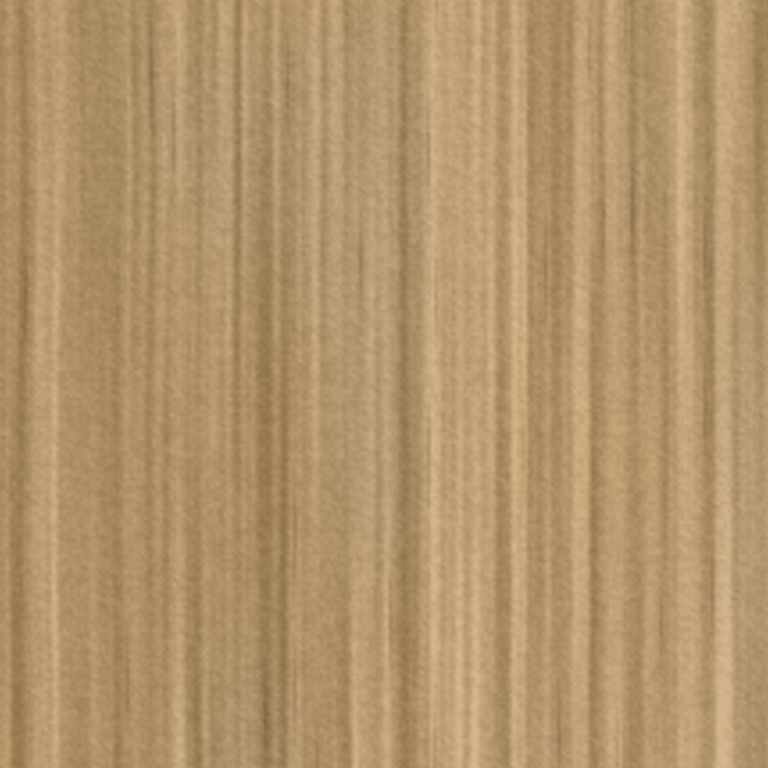
A Shadertoy shader for this texture:

```glsl
// Straight-grained pale brown wood veneer with fine vertical streaks.

const vec3 DARK_GRAIN  = vec3(0.612, 0.499, 0.337);
const vec3 LIGHT_GRAIN = vec3(0.796, 0.675, 0.513);
const vec3 PORE_TINT   = vec3(0.85, 0.82, 0.77);

float hash(vec2 p) {
    vec3 q = fract(vec3(p.xyx) * 0.1031);
    q += dot(q, q.yzx + 33.33);
    return fract((q.x + q.y) * q.z);
}

// Smooth value noise centred on zero.
float valueNoise(vec2 p) {
    vec2 cell = floor(p);
    vec2 f = fract(p);
    f = f * f * (3.0 - 2.0 * f);
    float bottom = mix(hash(cell), hash(cell + vec2(1, 0)), f.x);
    float top = mix(hash(cell + vec2(0, 1)), hash(cell + vec2(1, 1)), f.x);
    return mix(bottom, top, f.y) - 0.5;
}

// One fibre: a base tone that drifts slowly along its length.
float fibre(float column, float y, float seed) {
    float base = hash(vec2(column, seed)) - 0.5;
    float phase = 20.0 * hash(vec2(column, seed + 7.0));
    float row = floor(y + phase);
    float t = smoothstep(0.0, 1.0, fract(y + phase));
    float drift = mix(hash(vec2(column + 61.0, row + seed)),
                      hash(vec2(column + 61.0, row + seed + 1.0)), t) - 0.5;
    return 0.75 * base + 0.7 * drift;
}

// Neighbouring fibres blended across the grain.
float streaks(vec2 uv, vec2 frequency, float seed) {
    vec2 p = uv * frequency;
    float column = floor(p.x);
    float t = smoothstep(0.0, 1.0, fract(p.x));
    return mix(fibre(column, p.y, seed), fibre(column + 1.0, p.y, seed), t);
}

// Rare soft dark lines, one possible per cell.
float pores(vec2 uv, vec2 frequency, float seed) {
    vec2 p = uv * frequency;
    float column = floor(p.x);
    p.y += 9.0 * hash(vec2(column, seed));
    vec2 f = fract(p);
    float present = step(0.95, hash(vec2(column, floor(p.y)) + seed));
    float across = 1.0 - smoothstep(0.05, 0.5, abs(f.x - 0.5));
    float along = smoothstep(0.0, 0.5, f.y) * (1.0 - smoothstep(0.5, 1.0, f.y));
    return present * across * along;
}

void mainImage(out vec4 fragColor, in vec2 fragCoord) {
    vec2 uv = fragCoord / iResolution.xy;

    // Gentle wander of the grain
    vec2 grain = uv;
    grain.x += 0.005 * valueNoise(uv * vec2(5.0, 2.5) + 3.0);
    grain.x += 0.0015 * valueNoise(uv * vec2(16.0, 9.0) + 40.0);

    // Broad bands, medium streaks and fine fibres
    float tone = 0.51;
    tone += 0.40 * streaks(grain, vec2(15.0, 1.1), 83.0);
    tone += 0.54 * streaks(grain, vec2(52.0, 1.4), 29.0);
    tone += 0.78 * streaks(grain, vec2(97.0, 1.7), 53.0);
    tone += 0.26 * streaks(grain, vec2(151.0, 3.0), 19.0);

    // Fine mottling, slanting down to the right
    vec2 slanted = vec2(uv.x - 0.6 * uv.y, uv.y + 0.6 * uv.x);
    tone += 0.25 * valueNoise(slanted * vec2(95.0, 150.0) + 200.0);
    tone += 0.24 * valueNoise(uv * vec2(215.0, 200.0) + 17.0);

    vec3 color = mix(DARK_GRAIN, LIGHT_GRAIN, clamp(tone, -0.25, 1.2));

    // Slow shift between warm and greyish wood
    float warmth = valueNoise(uv * vec2(6.0, 2.5) + 71.0);
    color += warmth * vec3(0.022, 0.0, -0.022);

    // Dark pores along the fibres
    color *= mix(vec3(1.0), PORE_TINT, 0.6 * pores(grain, vec2(105.0, 5.0), 5.0));

    fragColor = vec4(color, 1.0);
}
```
